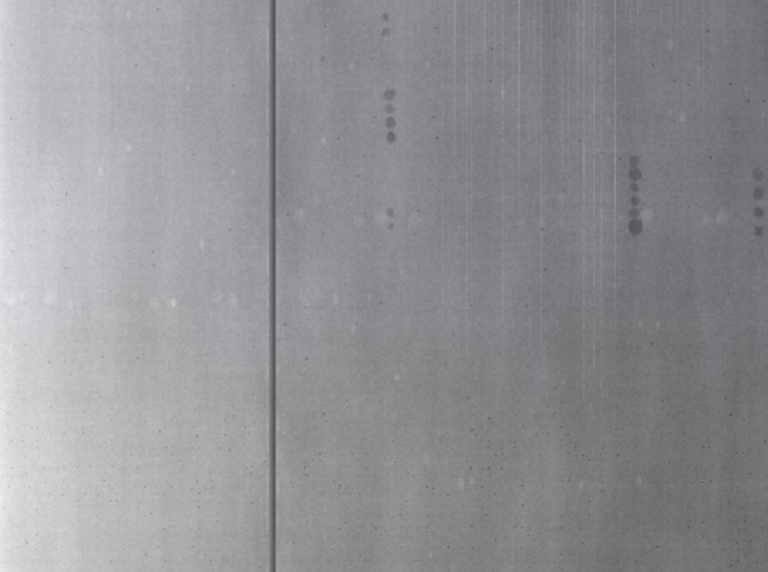
Write a Shadertoy shader that draws this texture.

```glsl
#define JOINT_X 0.355
#define JOINT_HALF_WIDTH 0.0052
#define LIGHT_FALLOFF 1.9
#define MOTTLE 0.040
#define GRAIN 0.026
#define PORE_DEPTH 0.085
#define STREAK_GAIN 0.045
#define STAIN_DEPTH 0.27
#define COOL_TINT vec3(-0.001, -0.008, 0.021)
#define GREY_TINT vec3(0.0, 0.001, 0.005)

vec2 hash2(vec2 p) {
    vec3 q = fract(vec3(p.xyx) * vec3(0.1031, 0.1030, 0.0973));
    q += dot(q, q.yzx + 33.33);
    return fract((q.xx + q.yz) * q.zy);
}

float cornerSlope(vec2 cell, vec2 offset) {
    return dot(hash2(cell + 57.0) * 2.0 - 1.0, offset);
}

float gradientNoise(vec2 p) {
    vec2 i = floor(p), f = fract(p), e = vec2(1.0, 0.0);
    vec2 u = f * f * f * (f * (f * 6.0 - 15.0) + 10.0);
    float low = mix(cornerSlope(i, f), cornerSlope(i + e, f - e), u.x);
    float high = mix(cornerSlope(i + e.yx, f - e.yx), cornerSlope(i + 1.0, f - 1.0), u.x);
    return 1.5 * mix(low, high, u.y);
}

float fbm(vec2 p) {
    float sum = 0.0, gain = 0.6;
    for (int i = 0; i < 5; i++) {
        sum += gain * gradientNoise(p);
        p = p * 2.03 + 17.3;
        gain *= 0.55;
    }
    return sum;
}

// One soft dot in some of the cells; radius is in cells
float scatter(vec2 p, float density, float radius, float blur) {
    vec2 cell = floor(p), rnd = hash2(cell + 11.0);
    vec2 center = 0.3 + 0.4 * hash2(cell + 83.0);
    float r = radius * (0.5 + rnd.y);
    float d = length(fract(p) - center);
    return step(rnd.x, density) * (1.0 - smoothstep(r - blur, r + blur, d));
}

// Thin pale runs that hang from the top edge
float runs(vec2 p, float columns, float px) {
    float x = p.x * columns, id = floor(x);
    vec2 rnd = hash2(vec2(id, columns));
    float d = abs(fract(x) - 0.2 - 0.6 * rnd.x) / columns;
    float line = 1.0 - smoothstep(0.0003, 0.0012 + px, d);
    float foot = 0.95 - 0.75 * rnd.y * rnd.y;
    float broken = 0.6 + 0.6 * gradientNoise(vec2(id * 7.7, p.y * 9.0));
    return line * smoothstep(foot - 0.1, foot + 0.25, p.y) * broken;
}

// Vertical rows of damp drops: x, top, spacing, count
float stains(vec2 p, float aspect, float px) {
    vec4 rows[6] = vec4[6](
        vec4(0.503, 0.970, 0.027, 2.0), vec4(0.509, 0.835, 0.025, 4.0),
        vec4(0.510, 0.628, 0.024, 2.0), vec4(0.827, 0.718, 0.023, 6.0),
        vec4(0.988, 0.695, 0.033, 4.0), vec4(0.421, 0.897, 0.020, 1.0));
    vec2 warped = p + 0.003 * vec2(gradientNoise(p * 90.0), gradientNoise(p * 90.0 + 40.0));
    float mask = 0.0;
    for (int i = 0; i < 6; i++) {
        vec4 row = rows[i];
        float size = 0.0035 + 0.0011 * row.w;
        for (int k = 0; k < int(row.w); k++) {
            vec2 rnd = hash2(vec2(float(i) * 9.0, float(k) * 5.0 + 3.0));
            vec2 center = vec2(row.x * aspect + 0.004 * (rnd.x - 0.5), row.y - float(k) * row.z);
            float r = size * (0.75 + 0.55 * rnd.y);
            float d = length((warped - center) * vec2(1.0, 0.85)) - r;
            float drop = 1.0 - smoothstep(-0.0025 - px, 0.0015 + px, d);
            mask = max(mask, drop * (0.55 + 0.45 * rnd.x));
        }
    }
    return mask;
}

void mainImage(out vec4 fragColor, in vec2 fragCoord) {
    vec2 uv = fragCoord / iResolution.xy, p = fragCoord / iResolution.y;
    float aspect = iResolution.x / iResolution.y, px = 1.0 / iResolution.y;

    // Side light
    float tone = 0.38 + 0.455 * exp(-LIGHT_FALLOFF * uv.x);
    tone += 0.05 * exp(-uv.x * 60.0);
    tone -= 0.07 * smoothstep(0.45, 1.0, uv.y) * exp(-3.0 * uv.x);
    tone += 0.035 * (uv.y - 0.5) * uv.x;

    // Clouds, vertical wash and faint horizontal casting lines
    float cloud = fbm(p * vec2(6.0, 3.5));
    float wash = fbm(p * vec2(15.0, 1.6) + 31.0);
    float casting = gradientNoise(p * vec2(1.5, 75.0)) + gradientNoise(p * vec2(2.0, 24.0) + 9.0);
    tone += MOTTLE * (cloud + 0.9 * wash) + 0.007 * casting;
    tone += 0.006 * gradientNoise(p * vec2(110.0, 3.0));

    // Grime beside the joint
    float away = (uv.x - JOINT_X) * aspect;
    float grime = exp(-abs(away) * (away > 0.0 ? 11.0 : 20.0));
    tone -= grime * (0.035 + 0.07 * fbm(p * vec2(13.0, 7.0) + 5.0));

    // Grain, pores and pale flecks
    tone += GRAIN * (gradientNoise(p * 170.0) + 0.6 * gradientNoise(p * 75.0));
    float porous = smoothstep(-0.25, 0.5, cloud + 0.5 - uv.y);
    float pores = scatter(p * 85.0, 0.17, 0.12, 0.12) * porous;
    pores += scatter(p * 31.0 + 4.0, 0.09, 0.06, 0.05);
    tone -= PORE_DEPTH * pores;
    float rowHeight = uv.x < JOINT_X ? 0.468 : 0.63;
    float row = exp(-pow((uv.y - rowHeight) / 0.022, 2.0));
    tone += 0.055 * row * scatter(p * vec2(28.0, 22.0) + 2.0, 0.5, 0.22, 0.16);
    tone += 0.05 * scatter(p * vec2(38.0, 22.0) + 60.0, 0.04, 0.13, 0.10);

    // Pale runs on the upper right
    float runArea = smoothstep(0.5, 0.62, uv.x) * (1.0 - smoothstep(0.8, 0.98, uv.x));
    tone += STREAK_GAIN * (0.15 + runArea) * (runs(p, 62.0, px) + 0.7 * runs(p, 37.0, px));

    // Damp drops
    tone *= 1.0 - STAIN_DEPTH * stains(p, aspect, px);

    // Recessed joint with a worn bright rim
    float edge = abs(away);
    float rim = exp(-pow((edge - 0.0095) / 0.0022, 2.0));
    tone += rim * (0.025 + 0.05 * gradientNoise(p * vec2(20.0, 32.0)));
    float groove = 1.0 - smoothstep(JOINT_HALF_WIDTH - px, JOINT_HALF_WIDTH + px, edge);
    float grooveTone = mix(0.45, 0.33, smoothstep(-0.003, 0.002, away));
    tone = mix(tone, grooveTone + 0.02 * gradientNoise(p * vec2(60.0, 14.0)), groove * 0.92);

    // Cool sheen above, neutral grey below
    float cool = smoothstep(0.05, 0.9, uv.y + 0.25 * cloud);
    vec3 color = tone + mix(GREY_TINT, COOL_TINT, cool);
    fragColor = vec4(clamp(color, 0.0, 1.0), 1.0);
}
```
